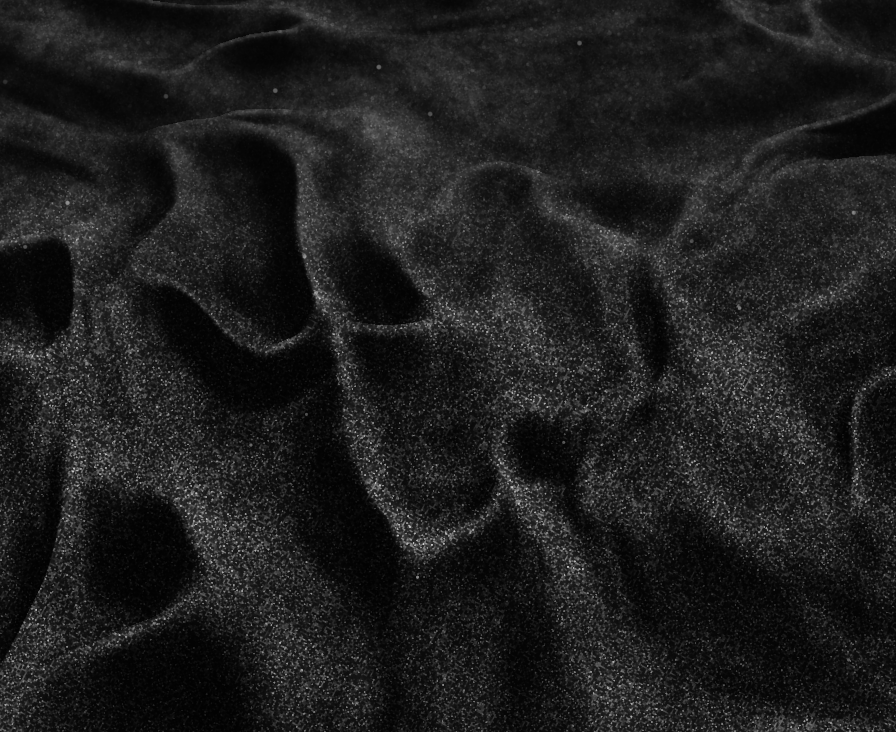
A Shadertoy shader for this texture:

```glsl
// Black sand dunes in raking light, with glinting grains that blur into the distance.

const float HORIZON = 1.7;      // screen height where the ground would vanish
const float RELIEF = 0.09;      // dune height relative to the camera height
const vec3 LIGHT = vec3(0.46, 0.78, 0.40);
const vec3 SAND_TINT = vec3(1.0);

float hash(vec2 p) {
    vec3 q = fract(vec3(p.xyx) * 0.1031);
    q += dot(q, q.yzx + 33.33);
    return fract((q.x + q.y) * q.z);
}

float noise(vec2 p) {
    vec2 cell = floor(p), f = fract(p);
    f = f * f * f * (f * (f * 6.0 - 15.0) + 10.0);
    float low = mix(hash(cell), hash(cell + vec2(1, 0)), f.x);
    float high = mix(hash(cell + vec2(0, 1)), hash(cell + vec2(1, 1)), f.x);
    return mix(low, high, f.y);
}

vec2 turn(vec2 p, float angle) {
    float c = cos(angle), s = sin(angle);
    return vec2(c * p.x - s * p.y, s * p.x + c * p.y);
}

float fbm(vec2 p) {
    float sum = 0.0, weight = 0.5;
    for (int i = 0; i < 4; i++) {
        sum += weight * noise(p);
        p = turn(p, 0.65) * 2.1 + 5.3;
        weight *= 0.5;
    }
    return sum / 0.9375;
}

// Warped ridges, stretched sideways in the distance; 0 in bowls, 1 on crests
float dune(vec2 ground) {
    float spread = mix(7.6, 3.0, smoothstep(0.7, 1.35, ground.y));
    vec2 q = turn(ground * vec2(spread, 7.6), -0.25) + vec2(23.0, 41.0);
    q += 1.1 * (vec2(noise(q * 0.9 + 11.0), noise(q * 0.9 + 37.0)) - 0.5);
    float fold = 2.0 * noise(q) - 1.0;
    float crest = 1.0 - sqrt(fold * fold + 0.012);
    return 0.66 * crest + 0.25 * noise(q * 1.9) + 0.09 * noise(q * 4.3);
}

// Ground point where the view ray meets the dunes
vec2 traceGround(vec2 screen) {
    const float STEPS = 26.0;
    float drop = HORIZON - screen.y;
    float stride = RELIEF / drop / STEPS;
    float depth = (1.0 - RELIEF) / drop;
    float lastGap = RELIEF;
    for (float i = 0.0; i < STEPS; i++) {
        float gap = 1.0 - drop * depth - RELIEF * dune(vec2(screen.x * depth, depth));
        if (gap < 0.0) {
            depth -= stride * gap / (gap - lastGap);
            break;
        }
        lastGap = gap;
        depth += stride;
    }
    return vec2(screen.x * depth, depth);
}

// Soft visibility of the light from a ground point
float sunlight(vec2 ground, float height, vec3 light) {
    float blocked = 0.0;
    for (float i = 1.0; i <= 8.0; i++) {
        float reach = i * 0.013;
        float above = RELIEF * dune(ground + light.xz * reach) - RELIEF * height - light.y * reach;
        blocked = max(blocked, above);
    }
    return 1.0 - smoothstep(0.0, 0.025, blocked);
}

float shadeDunes(vec2 ground, vec3 light) {
    const float E = 0.006;
    float height = dune(ground);
    float slopeX = (dune(ground + vec2(E, 0)) - height) * RELIEF / E;
    float slopeZ = (dune(ground + vec2(0, E)) - height) * RELIEF / E;
    vec3 normal = normalize(vec3(-slopeX, 1.0, -slopeZ));
    float lit = max(dot(normal, light), 0.0);
    lit *= mix(0.5, 1.0, sunlight(ground, height, light));
    return pow(lit, 1.7) * (0.4 + 0.8 * height * height);
}

// One randomly placed round grain per cell; a high rarity leaves few bright ones
float grains(vec2 p, float radius, float rarity) {
    vec2 cell = floor(p);
    vec2 jitter = vec2(hash(cell + 17.0), hash(cell + 71.0));
    vec2 center = mix(vec2(radius), vec2(1.0 - radius), jitter);
    float disc = 1.0 - smoothstep(0.4 * radius, radius, length(fract(p) - center));
    return disc * pow(hash(cell + 131.0), rarity);
}

void mainImage(out vec4 fragColor, in vec2 fragCoord) {
    vec2 uv = fragCoord / iResolution.y;
    vec2 screen = uv - vec2(0.5 * iResolution.x / iResolution.y, 0.0);

    // Dune shading with dusty patches and small clumps
    vec2 ground = traceGround(screen);
    float tone = 0.32 * shadeDunes(ground, normalize(LIGHT));
    tone *= 0.5 + fbm(ground * 13.0 + 3.0);
    tone *= 0.6 + 0.8 * fbm(ground * 45.0 + 19.0);
    vec2 offCenter = screen - vec2(0.0, 0.5);
    tone = tone * (1.0 - 0.3 * dot(offCenter, offCenter)) + 0.018;

    // Sharp glitter nearby, soft mottling far away
    float focus = 1.0 - smoothstep(0.4, 0.9, uv.y);
    float dust = noise(turn(uv, 0.5) * 400.0);
    float glitter = 0.42 + 2.5 * dust * dust * dust;
    glitter += 4.6 * grains(turn(uv, 0.9) * 185.0 + 40.0, 0.3, 5.0);
    glitter += 5.0 * grains(turn(uv, 0.3) * 140.0 + 90.0, 0.26, 8.0);
    float mottle = 0.65 + 0.4 * noise(turn(uv, 0.7) * 150.0) + 0.3 * dust;
    mottle += 1.0 * grains(turn(uv, 0.4) * 80.0 + 60.0, 0.28, 6.0);
    float value = tone * mix(mottle, glitter, 0.1 + 0.9 * focus);

    // Rare bright glints
    float glint = grains(turn(uv, 0.6) * 28.0 + 50.0, mix(0.12, 0.08, focus), 50.0);
    value += 0.9 * glint * smoothstep(0.01, 0.06, tone);

    // Gentle highlight compression
    value = 1.1 * value / (1.0 + 0.9 * value);
    fragColor = vec4(SAND_TINT * clamp(value, 0.0, 1.0), 1.0);
}
```
